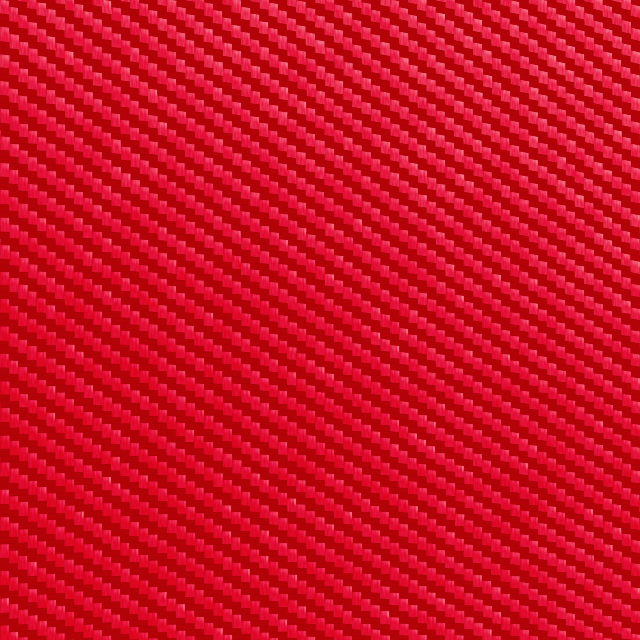
Give the GLSL for this texture, as a three.js fragment shader.

```glsl
varying vec2 vUv;

const vec2 THREADS = vec2(69.0, 102.0);
const vec3 DARK_RED = vec3(0.70, 0.01, 0.03);
const vec3 RED = vec3(0.87, 0.02, 0.12);
const vec3 CRIMSON = vec3(0.90, 0.06, 0.22);
const vec3 ROSE = vec3(0.94, 0.23, 0.36);
const vec3 PALE_ROSE = vec3(0.95, 0.42, 0.50);

float hash(vec2 p) {
  vec3 q = fract(vec3(p.xyx) * 0.1031);
  q += dot(q, q.yzx + 33.33);
  return fract((q.x + q.y) * q.z);
}

vec2 gradientAt(vec2 cell) {
  float angle = 6.2832 * hash(cell);
  return vec2(cos(angle), sin(angle));
}

float gradientNoise(vec2 p) {
  vec2 i = floor(p);
  vec2 f = p - i;
  vec2 u = f * f * f * (f * (f * 6.0 - 15.0) + 10.0);
  vec2 e = vec2(1.0, 0.0);
  float low = mix(dot(gradientAt(i), f), dot(gradientAt(i + e), f - e), u.x);
  float high = mix(dot(gradientAt(i + e.yx), f - e.yx),
                   dot(gradientAt(i + 1.0), f - 1.0), u.x);
  return mix(low, high, u.y);
}

// Stretched cloth, measured in threads; the twill steepens to the upper right
vec2 clothPoint(vec2 uv) {
  vec2 p = uv * THREADS;
  p.y += 5.0 * uv.x;
  p.y += 16.0 * (uv.x - 0.5) * (uv.y - 0.5) + 8.0 * uv.x * (uv.x - 1.0);
  p += 0.18 * vec2(gradientNoise(uv * 12.0), gradientNoise(uv * 12.0 + 40.0));
  return p;
}

// Height along a column, with float ends sloping down to the right
float columnHeight(vec2 p, float column) {
  return p.y + column + 0.08 * (p.x - column - 0.5) + 1.0;
}

// Signed position along a two-over, two-under float; zero at its middle
float floatPosition(vec2 p, float column) {
  return mod(columnHeight(p, column), 4.0) - 2.0;
}

float floatId(vec2 p, float column) {
  return floor(columnHeight(p, column) / 4.0);
}

float floatMask(vec2 p, float column, float softness) {
  float chance = hash(vec2(column, floatId(p, column)));
  float halfLength = 1.0 + 0.12 * (chance - 0.5);
  float d = abs(floatPosition(p, column));
  return 1.0 - smoothstep(halfLength - softness, halfLength + softness, d);
}

// Joins neighbouring columns across a soft edge
float twillMask(vec2 p, float softness) {
  float border = floor(p.x + 0.5);
  float side = smoothstep(-0.06, 0.06, p.x - border);
  return mix(floatMask(p, border - 1.0, softness),
             floatMask(p, border, softness), side);
}

// Broad sheen, strongest toward the top
float sheen(vec2 uv) {
  float upper = smoothstep(0.25, 1.05, uv.y + 0.20 * (uv.x - 0.5));
  float corner = 0.14 * smoothstep(0.15, 1.0, uv.x) * (1.0 - 0.6 * uv.y);
  return 0.12 + 0.40 * upper + corner + 0.03 * gradientNoise(uv * 4.0);
}

vec3 glossColor(float level) {
  vec3 color = mix(RED, CRIMSON, smoothstep(0.0, 0.35, level));
  color = mix(color, ROSE, smoothstep(0.30, 0.80, level));
  return mix(color, PALE_ROSE, smoothstep(0.75, 1.10, level));
}

vec3 warpColor(vec2 p, float light) {
  float column = floor(p.x);
  float across = p.x - column;
  float along = floatPosition(p, column);
  float chance = hash(vec2(column + 17.0, floatId(p, column)));

  // Fibres, per-float variation and a lit end
  float fibres = gradientNoise(vec2(p.x * 5.0, p.y * 0.8));
  float litEnd = smoothstep(0.0, 0.8, along) * smoothstep(0.05, 0.35, across);
  float level = light + 0.32 * fibres + 0.22 * (chance - 0.5) + 0.36 * litEnd;
  vec3 color = glossColor(level);

  // Faint seam along the left edge
  color *= 1.0 - 0.05 * (1.0 - smoothstep(0.0, 0.18, across));

  // Thin glint on the right edge, stronger on a few floats
  float edge = smoothstep(0.70, 0.83, across) * (1.0 - smoothstep(0.92, 1.0, across));
  float strength = 0.22 + 0.45 * smoothstep(0.85, 1.0, chance);
  float glint = edge * strength * smoothstep(-0.3, 0.5, along);
  return mix(color, vec3(0.98, 0.55, 0.58), glint);
}

vec3 weftColor(vec2 p, float light) {
  float across = abs(fract(p.y) - 0.5) * 2.0;
  float fibres = gradientNoise(vec2(p.x * 0.8, p.y * 4.0));
  float shade = 1.0 - 0.03 * smoothstep(0.6, 1.0, across) + 0.05 * fibres;
  return DARK_RED * shade + vec3(0.01, 0.002, 0.004) * light;
}

void main() {
  vec2 p = clothPoint(vUv);
  float light = sheen(vUv);
  float mask = twillMask(p, 0.08);
  vec3 color = mix(weftColor(p, light), warpColor(p, light), mask);
  gl_FragColor = vec4(clamp(color, 0.0, 1.0), 1.0);
}
```
